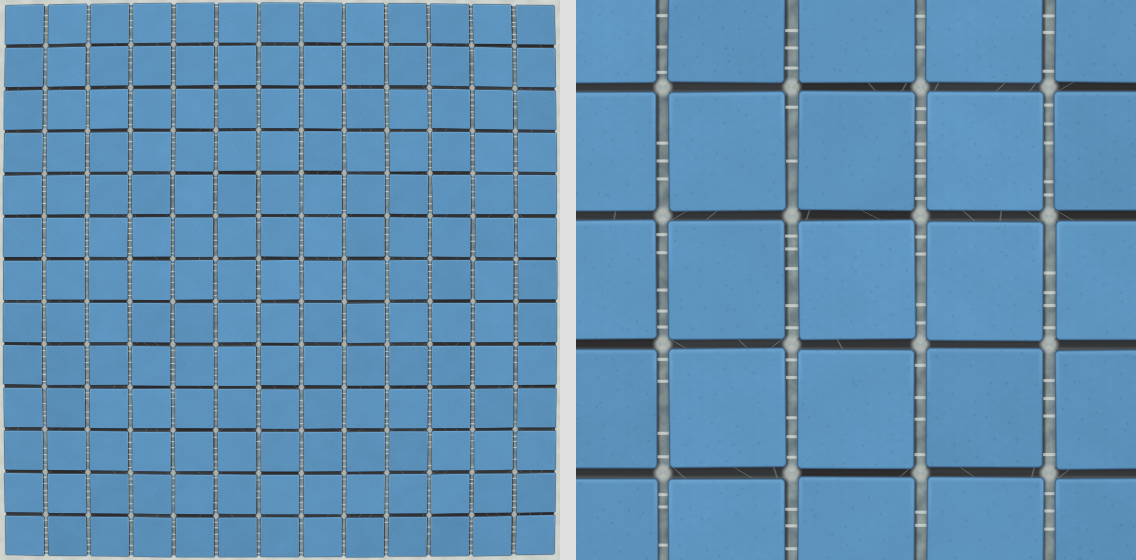
Left: the whole. Right: its middle third, enlarged.
Write a Shadertoy shader that draws this pattern.

```glsl
// Sheet of 13 by 13 matte blue mosaic tiles on a pale mesh backing with dark open joints.

const float COUNT = 13.0;
const float PITCH = 0.0766;
const vec2 TILE_HALF = vec2(0.0350, 0.0357);
const vec3 BLUE = vec3(0.365, 0.580, 0.745);
const vec3 EDGE_BLUE = vec3(0.20, 0.31, 0.43);
const vec3 DARK = vec3(0.17, 0.16, 0.16);
const vec3 SLATE = vec3(0.36, 0.42, 0.45);
const vec3 GREY = vec3(0.54, 0.59, 0.59);
const vec3 PALE = vec3(0.80, 0.82, 0.80);

float hash(vec2 p) {
    return fract(sin(dot(p, vec2(127.1, 311.7))) * 43758.5);
}

vec2 hash2(vec2 p) {
    return vec2(hash(p), hash(p + 47.3));
}

float roundedBox(vec2 p, vec2 halfSize, float radius) {
    vec2 q = abs(p) - halfSize + radius;
    return length(max(q, 0.0)) + min(max(q.x, q.y), 0.0) - radius;
}

// Distance to the nearest scattered point, in cell units
float cellular(vec2 p) {
    vec2 cell = floor(p);
    float nearest = 2.0;
    for (int y = -1; y <= 1; y++) {
        for (int x = -1; x <= 1; x++) {
            vec2 c = cell + vec2(x, y);
            nearest = min(nearest, length(c + hash2(c) - p));
        }
    }
    return nearest;
}

// Soft mottling in -1..1
float layeredSines(vec2 p) {
    float sum = 0.0, amp = 0.5;
    for (int i = 0; i < 4; i++) {
        sum += amp * sin(p.x + 1.7 * sin(p.y)) * cos(p.y - 1.3 * sin(p.x));
        p = mat2(1.6, 1.2, -1.2, 1.6) * p + 2.1;
        amp *= 0.5;
    }
    return sum;
}

// Vertical joint: grey mesh with short pale cross threads and a shaded left side
vec3 meshJoint(vec2 p, float offset, float aa) {
    vec3 col = mix(SLATE, GREY, 0.75 + 0.7 * layeredSines(p * 170.0));
    float spacing = PITCH / 7.0;
    float row = floor(p.y / spacing);
    vec2 seed = vec2(floor(p.x / PITCH), row);
    float dist = abs(p.y - (row + 0.3 + 0.4 * hash(seed)) * spacing);
    float thread = 1.0 - smoothstep(0.0009 - aa, 0.0009 + aa, dist);
    col = mix(col, DARK, 0.65 * smoothstep(0.0012, 0.0034, -offset));
    return mix(col, PALE, thread * step(0.2, hash(seed + 9.0)) * 0.9);
}

// Horizontal joint: deep shadow crossed by a few slanted fibres
vec3 shadowJoint(vec2 p, float offset, float aa) {
    float cell = PITCH / 4.0;
    vec2 seed = floor(p / vec2(cell, PITCH));
    float slant = (hash(seed) - 0.5) * 4.0;
    float dist = abs(mod(p.x, cell) - cell * 0.5 - slant * offset);
    float fibre = 1.0 - smoothstep(0.0005 - aa, 0.0005 + aa, dist);
    vec2 segment = vec2(floor(p.x / PITCH + 0.5), floor(p.y / PITCH));
    vec3 col = mix(DARK, SLATE, 0.3 * hash(segment + 3.0));
    col = mix(col, GREY, fibre * step(0.6, hash(seed + 5.0)) * 0.5);
    return mix(col, GREY, 0.4 * smoothstep(0.0008, 0.003, -offset));
}

vec3 backing(vec2 p, float aa) {
    // Offset from the nearest joint centre lines
    vec2 offset = (fract(p / PITCH) - 0.5) * PITCH;
    vec3 upright = meshJoint(p, offset.x, aa);
    vec3 level = shadowJoint(p, offset.y, aa);
    vec3 col = mix(upright, level, smoothstep(-0.0005, 0.0005, abs(offset.x) - abs(offset.y)));
    // Pale adhesive at the crossings
    float blob = 1.0 - smoothstep(0.0030, 0.0070, length(offset));
    return mix(col, mix(GREY, PALE, 0.6), blob * 0.9);
}

// Bare pale sheet around the outermost tiles
vec3 addMargin(vec3 col, vec2 p) {
    vec2 a = abs(p) / PITCH;
    float rim = smoothstep(0.5 * COUNT - 0.09, 0.5 * COUNT - 0.04, max(a.x, a.y));
    return mix(col, PALE + 0.06 * layeredSines(p * 60.0), rim);
}

vec3 tileFace(vec2 p, vec2 local, vec2 id, float dist) {
    float tone = 1.0 + 0.05 * (hash(id + 21.0) - 0.5);
    tone += 0.025 * layeredSines(p * 45.0 + id) + 0.018 * layeredSines(p * 420.0);
    tone += 0.03 * p.y - 0.06 * dot(p, p);
    float pit = 1.0 - smoothstep(0.03, 0.09, cellular(p * 80.0));
    vec3 col = BLUE * tone * (1.0 - 0.06 * pit);
    col += 0.05 * smoothstep(-0.004, -0.001, dist) * smoothstep(0.0, 0.03, local.y);
    return mix(EDGE_BLUE, col, smoothstep(-0.0003, 0.0014, -dist));
}

void mainImage(out vec4 fragColor, in vec2 fragCoord) {
    float aa = 0.75 / min(iResolution.x, iResolution.y);
    vec2 p = fragCoord / iResolution.xy - 0.5;
    p *= 1.0 + 0.04 * p.yx * p.yx; // gentle outward bulge of the sheet

    // Each tile is slightly shifted and turned
    float last = 0.5 * (COUNT - 1.0);
    vec2 id = clamp(floor(p / PITCH + 0.5), -last, last);
    vec2 local = p - id * PITCH - (hash2(id + 60.0) - 0.5) * 0.0014;
    float turn = (hash(id + 80.0) - 0.5) * 0.022;
    local += turn * vec2(-local.y, local.x);

    float dist = roundedBox(local, TILE_HALF, 0.0028);
    vec3 col = addMargin(backing(p, aa), p);
    col *= 1.0 - 0.12 * (1.0 - smoothstep(0.0, 0.0025, dist)); // contact shadow
    col = mix(col, tileFace(p, local, id, dist), 1.0 - smoothstep(-aa, aa, dist));
    fragColor = vec4(col, 1.0);
}
```
